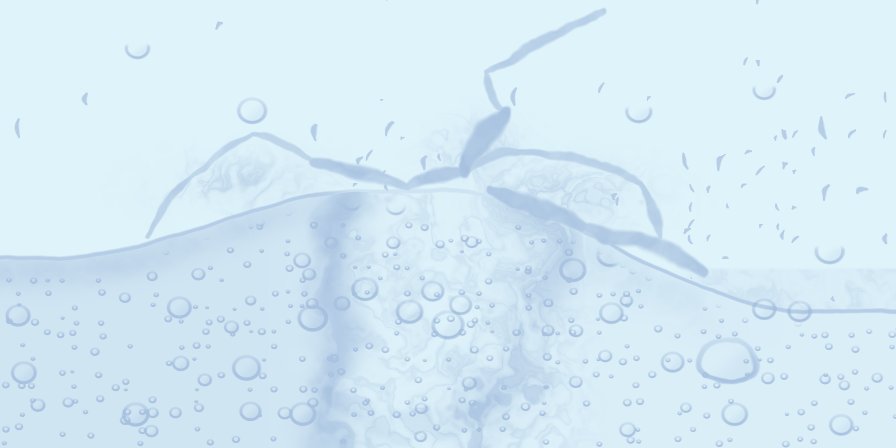
Reproduce this background procedurally as a Shadertoy shader.

```glsl
// A pale blue splash: a swelling waterline, ragged ribbons thrown above it,
// churning dark columns below, and scattered bubbles and droplets.
// Every part adds to one "shade" that blends the sky colour into ink.

const vec3 SKY = vec3(.873, .953, .98), INK = vec3(.655, .755, .875);

// Ribbon corners: x, y and stroke width; width 0 lifts the pen
const vec3 RIBBON[16] = vec3[16](
  vec3(.33, .48, .012), vec3(.43, .61, .011), vec3(.56, .69, .011), vec3(.69, .63, .026),
  vec3(.9, .58, .022), vec3(1.03, .62, .034), vec3(1.13, .75, .012), vec3(1.09, .84, .014),
  vec3(1.34, .965, 0), vec3(1.04, .62, .014), vec3(1.16, .67, .013), vec3(1.43, .59, .013),
  vec3(1.47, .46, 0), vec3(1.1, .58, .03), vec3(1.31, .49, .024), vec3(1.57, .39, 0));
// Large bubbles: centre and radius; the first four are hanging drops
const vec3 LARGE[12] = vec3[12](
  vec3(.307, .893, .025), vec3(1.426, .752, .027), vec3(1.706, .8, .023), vec3(1.852, .44, .03),
  vec3(.563, .753, .03), vec3(.303, .075, .027), vec3(.966, .35, .023), vec3(1, .275, .033),
  vec3(.698, .29, .03), vec3(.815, .355, .027), vec3(1.706, .31, .024), vec3(1.785, .305, .024));

float hash(vec2 p) {
  vec3 q = fract(p.xyx * vec3(.1031, .103, .0973));
  q += dot(q, q.yzx + 33.33);
  return fract((q.x + q.y) * q.z);
}

float noise(vec2 p) {
  vec2 i = floor(p), f = fract(p);
  f = f * f * (3. - 2. * f);
  return mix(mix(hash(i), hash(i + vec2(1, 0)), f.x),
             mix(hash(i + vec2(0, 1)), hash(i + 1.), f.x), f.y);
}

float fbm(vec2 p) {
  float sum = 0., amp = .53;
  for (int i = 0; i < 4; i++) {
    sum += amp * noise(p);
    p = mat2(1.6, 1.2, -1.2, 1.6) * p + 7.3;
    amp *= .5;
  }
  return sum;
}

// Soft bumps of half width w centred on c
float bump(float x, float c, float w) { x = (x - c) / w; return exp(-x * x); }
float blob(vec2 p, vec2 c, vec2 w) { p = (p - c) / w; return exp(-dot(p, p)); }

// Tapered stroke from a to b, its middle pushed left by bend
float strand(vec2 p, vec2 a, vec2 b, float bend, float width) {
  vec2 dir = normalize(b - a), q = p - a;
  float len = length(b - a), along = dot(q, dir), t = clamp(along / len, 0., 1.);
  float side = dir.x * q.y - dir.y * q.x - bend * 4. * t * (1. - t);
  float w = width * (.45 + .55 * sin(3.14 * t));
  return 1. - smoothstep(.5 * w, w + 1. / iResolution.y, length(vec2(along - t * len, side)));
}

// Flattened rim, darker at the foot, with a faint body
float bubble(vec2 p, vec2 c, float r) {
  vec2 q = (p - c) / vec2(r, .88 * r);
  float d = (length(q) - 1.) * r, px = 1. / iResolution.y, rim = .1 * r + .001;
  float ring = 1. - smoothstep(rim * .4, rim + px, abs(d));
  float body = 1. - smoothstep(-px, px, d);
  return ring * (.55 - .25 * q.y) + .16 * body * smoothstep(-.5, 1., q.x - q.y);
}

float bubbleField(vec2 p, float cell, float density) {
  vec2 id = floor(p / cell);
  vec2 c = id + .3 + .4 * vec2(hash(id + 5.7), hash(id + 19.1));
  float r = cell * mix(.08, .24, hash(id + 41.3));
  return step(hash(id + 31. * cell), density) * bubble(p, c * cell, r);
}

float dropletField(vec2 p, float cell, float density) {
  vec2 id = floor(p / cell), c = cell * (id + .35 + .3 * hash(id + 8.2));
  float angle = .5 + 1.6 * hash(id + 2.4);
  vec2 arm = cell * mix(.06, .26, hash(id + 6.1)) * vec2(cos(angle), sin(angle));
  return step(hash(id + 77.), density) * strand(p, c - arm, c + arm, .05 * cell, .07 * cell);
}

float waterline(float x) {
  return .425 + .15 * smoothstep(.15, .8, x) - .27 * smoothstep(.98, 1.8, x);
}

void mainImage(out vec4 fragColor, in vec2 fragCoord) {
  vec2 p = fragCoord / iResolution.xy * vec2(2, 1);
  vec2 warp = vec2(fbm(p * 9.), fbm(p * 9. + 40.)) - .5, ragged = p + .04 * warp;
  float depth = waterline(p.x) - p.y + .015 * warp.y;
  float above = 1. - smoothstep(-.003, .003, depth);
  float churn = fbm(p * vec2(15, 11) + 5. * warp);
  float curl = pow(1. - abs(2. * churn - 1.), 5.);

  // Body of water: deeper blue on the left, pale on the right
  float left = 1. - smoothstep(.55, .85, p.x);
  float water = mix(.1, .28, left) + .28 * left * bump(depth, .03, .04) * (.4 + churn);
  water += .32 * blob(vec2(p.x, depth), vec2(1.42, .05), vec2(.2, .06)) * churn;

  // Dark columns, the bowl joining them and turbulence between
  float bend = mix(1.08, 1.24, smoothstep(0., .5, p.y));
  water += bump(p.x + .1 * warp.x, .745, .055) * (.28 + .55 * churn);
  water += bump(p.x + .2 * warp.x, bend, .085) * (.08 + .65 * churn);
  water += .32 * churn * strand(ragged, vec2(.73, .12), vec2(1.1, .1), -.06, .05);
  float middle = smoothstep(.7, .82, p.x) * (1. - smoothstep(1.2, 1.38, p.x));
  water += .28 * middle * (curl - .25);

  // Bubbles in the water, in three sizes
  float fizz = bubble(ragged, vec2(1.627, .198), .06);
  for (float cell = .12; cell > .02; cell *= .5) fizz += bubbleField(p + 3. * cell, cell, .27);
  water += fizz * smoothstep(.02, .06, depth);
  float shade = (1. - above) * clamp(water, 0., .95);

  // Surface line and the pale back wave on the right
  float line = 1. - smoothstep(.002, .008, abs(depth));
  shade = max(shade, line * mix(.75, .3, middle));
  float back = smoothstep(1.48, 1.62, p.x) * (1. - smoothstep(.395, .405, p.y));
  shade = max(shade, back * above * (.1 + .22 * curl));

  // Splash ribbons over thin, wrinkled films
  float film = blob(p, vec2(.55, .585), vec2(.17, .065));
  film += blob(p, vec2(1.25, .56), vec2(.18, .07)) + blob(p, vec2(1.06, .67), vec2(.09, .06));
  shade = max(shade, film * above * (.06 + .5 * curl));
  for (int i = 0; i < 15; i++) {
    vec3 a = RIBBON[i], b = RIBBON[i + 1];
    float ink = (.5 + 13. * a.z) * (.65 + .6 * churn);
    if (a.z > 0.) shade = max(shade, ink * strand(ragged, a.xy, b.xy, .01, a.z));
  }

  // Flying droplets, densest on the right
  float spray = blob(p, vec2(1.68, .58), vec2(.3, .2)) + blob(p, vec2(.86, .65), vec2(.1, .07));
  float drops = dropletField(ragged, .075, .04 + .5 * spray) + dropletField(ragged, .04, .3 * spray);
  shade = max(shade, .75 * drops * above);

  // Large bubbles; hanging drops keep only their lower half
  for (int i = 0; i < 12; i++) {
    vec3 b = LARGE[i];
    float cut = i < 4 ? 1. - smoothstep(0., .5, (p.y - b.y) / b.z) : 1.;
    shade += cut * bubble(p, b.xy, b.z);
  }
  fragColor = vec4(mix(SKY, INK, clamp(shade, 0., 1.)), 1);
}
```
